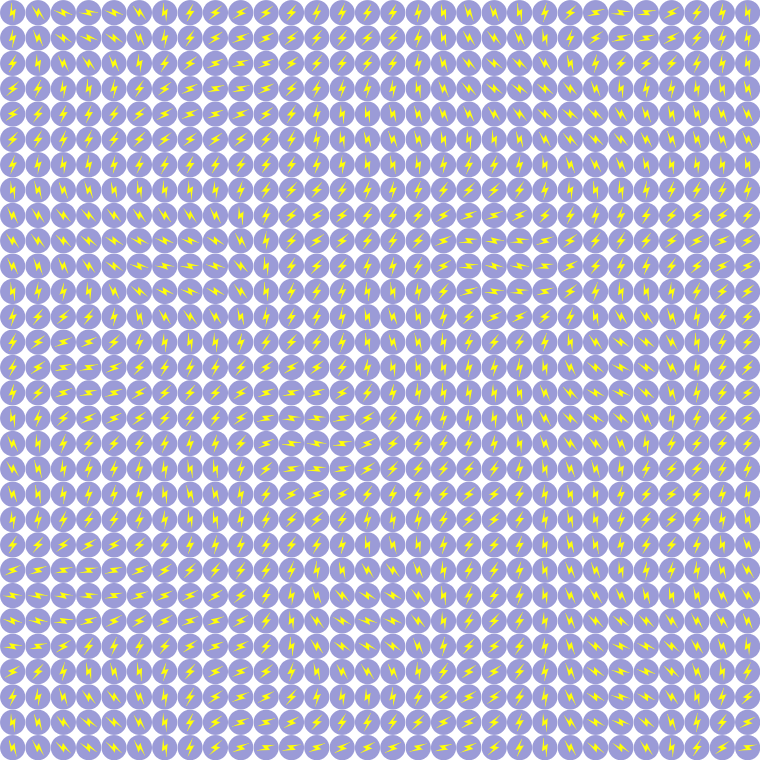
Write a Shadertoy shader that draws this pattern.

```glsl
#define PITCH 0.033          // cell size as a fraction of the canvas
#define COUNT 30.0           // cells across and down
#define RADIUS 0.497         // disc radius in cells
#define PATCH 7.0            // cells per noise lattice step
#define SWING 3.4            // strength of the rotation, radians
#define LEAN 0.25            // mean rotation, radians
#define PAPER vec3(1.0)
#define DISC vec3(0.608, 0.608, 0.843)
#define BOLT vec3(1.0, 1.0, 0.03)

// Unit gradient from an integer hash of the lattice point
vec2 latticeGradient(ivec2 p) {
    uint h = uint(p.x) * 1597334677u ^ uint(p.y + 17) * 3812015801u;
    h = (h ^ (h >> 15)) * 2246822519u;
    h ^= h >> 13;
    float a = float(h & 65535u) / 65536.0 * 6.28319;
    return vec2(cos(a), sin(a));
}

float gradientNoise(vec2 p) {
    ivec2 i = ivec2(floor(p));
    vec2 f = fract(p);
    vec2 w = f * f * f * (f * (f * 6.0 - 15.0) + 10.0);
    float a = dot(latticeGradient(i), f);
    float b = dot(latticeGradient(i + ivec2(1, 0)), f - vec2(1, 0));
    float c = dot(latticeGradient(i + ivec2(0, 1)), f - vec2(0, 1));
    float d = dot(latticeGradient(i + ivec2(1, 1)), f - vec2(1, 1));
    return mix(mix(a, b, w.x), mix(c, d, w.x), w.y);
}

// Signed distance to a lightning bolt with half-turn symmetry
float boltDistance(vec2 p) {
    vec2 corners[3] = vec2[3](vec2(0.13, 0.345), vec2(-0.172, -0.068), vec2(-0.014, -0.068));
    vec2 a = -corners[2];
    float nearest = 1e3, side = 1.0;
    for (int i = 0; i < 6; i++) {
        vec2 b = corners[i % 3] * (i < 3 ? 1.0 : -1.0);
        vec2 edge = b - a, q = p - a;
        vec2 gap = q - edge * clamp(dot(q, edge) / dot(edge, edge), 0.0, 1.0);
        nearest = min(nearest, dot(gap, gap));
        // Flip the side at each edge crossed by a horizontal ray
        if ((a.y > p.y) != (b.y > p.y) && q.x < edge.x * q.y / edge.y) side = -side;
        a = b;
    }
    return side * sqrt(nearest);
}

float coverage(float distance, float pixel) {
    return clamp(0.5 - distance / pixel, 0.0, 1.0);
}

void mainImage(out vec4 fragColor, in vec2 fragCoord) {
    // Cells are counted from the upper left corner
    vec2 uv = fragCoord / iResolution.xy;
    vec2 grid = vec2(uv.x, 1.0 - uv.y) / PITCH;
    vec2 cell = floor(grid);
    vec2 p = (fract(grid) - 0.5) * vec2(1, -1);
    float pixel = 1.0 / (PITCH * min(iResolution.x, iResolution.y));

    // Neighbouring bolts turn together along a smooth field
    float angle = LEAN + SWING * gradientNoise((cell + 0.5) / PATCH);
    float c = cos(angle), s = sin(angle);
    vec2 turned = vec2(c * p.x + s * p.y, c * p.y - s * p.x);

    // Discs and bolts over the paper
    float inside = step(max(cell.x, cell.y), COUNT - 0.5);
    vec3 color = mix(PAPER, DISC, inside * coverage(length(p) - RADIUS, pixel));
    color = mix(color, BOLT, inside * coverage(boltDistance(turned), pixel));
    fragColor = vec4(color, 1.0);
}
```
